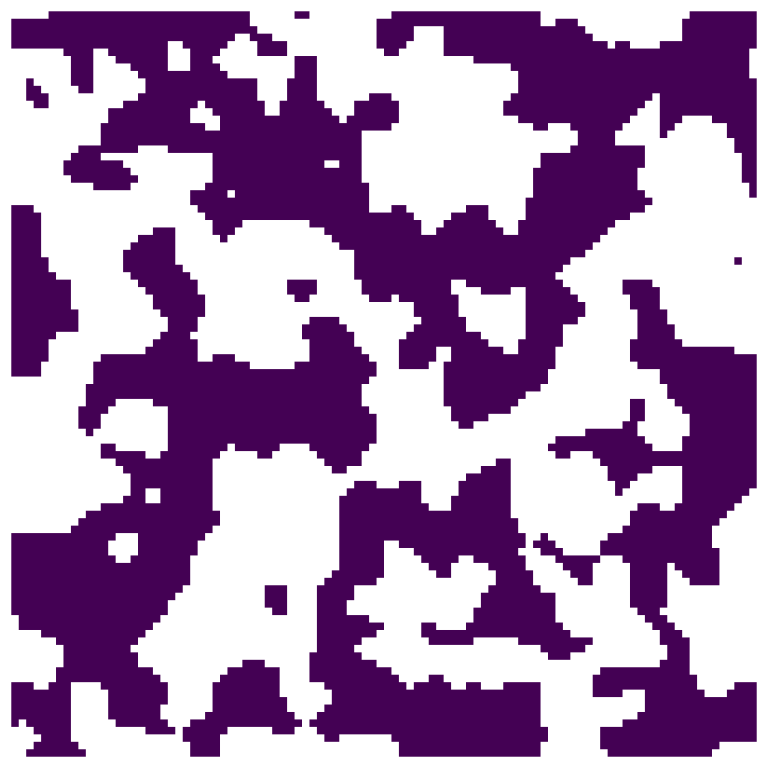
This texture is drawn by a WebGL 2 fragment shader. Its source:

```glsl
#version 300 es
precision highp float;

uniform vec2 u_resolution;
out vec4 fragColor;

const vec3 PAPER = vec3(1.0);
const vec3 INK = vec3(0.267, 0.004, 0.329);
const float MARGIN = 0.0147;       // blank frame around the grid
const float CELLS = 100.0;         // grid cells per side
const int WAVES = 64;              // layered sines in the field
const float FREQ_MIN = 2.5;        // cycles across the grid
const float FREQ_MAX = 18.0;
const float FALLOFF = 13.0;        // frequency at which amplitude drops to 1/e
const float THRESHOLD = 0.058;     // in standard deviations of the field
const float SEED = 3.7;
const float TAU = 6.2831853;
const float GOLDEN_ANGLE = 2.39996;

float hash(float n) {
    return fract(sin(n * 12.9898 + SEED) * 43758.547);
}

// Isotropic random field: plane waves with spread directions and random phases
float waveField(vec2 p) {
    float sum = 0.0;
    float power = 0.0;
    for (int i = 0; i < WAVES; i++) {
        float n = float(i);
        float t = (n + 0.5) / float(WAVES);
        float freq = mix(FREQ_MIN, FREQ_MAX, t * t);
        float amp = exp(-freq / FALLOFF);
        float angle = n * GOLDEN_ANGLE + SEED;
        vec2 dir = vec2(cos(angle), sin(angle));
        sum += amp * sin(TAU * (freq * dot(dir, p) + hash(n)));
        power += 0.5 * amp * amp;
    }
    return sum / sqrt(power);
}

// 1 for an inked cell, 0 for a blank one or one outside the grid
float cellInk(vec2 cell) {
    if (any(lessThan(cell, vec2(0.0))) || any(greaterThanEqual(cell, vec2(CELLS)))) {
        return 0.0;
    }
    return step(THRESHOLD, waveField((cell + 0.5) / CELLS));
}

void main() {
    vec2 uv = gl_FragCoord.xy / u_resolution;
    float gridScale = CELLS / (1.0 - 2.0 * MARGIN);
    vec2 grid = (uv - MARGIN) * gridScale;
    vec2 pixel = gridScale / u_resolution;

    // Share of the pixel covered by each of the four nearest cells
    vec2 corner = grid - 0.5;
    vec2 base = floor(corner);
    vec2 cover = clamp((corner - base - 0.5) / pixel + 0.5, 0.0, 1.0);

    float lower = mix(cellInk(base), cellInk(base + vec2(1.0, 0.0)), cover.x);
    float upper = mix(cellInk(base + vec2(0.0, 1.0)), cellInk(base + 1.0), cover.x);
    float ink = mix(lower, upper, cover.y);

    fragColor = vec4(mix(PAPER, INK, ink), 1.0);
}
```
